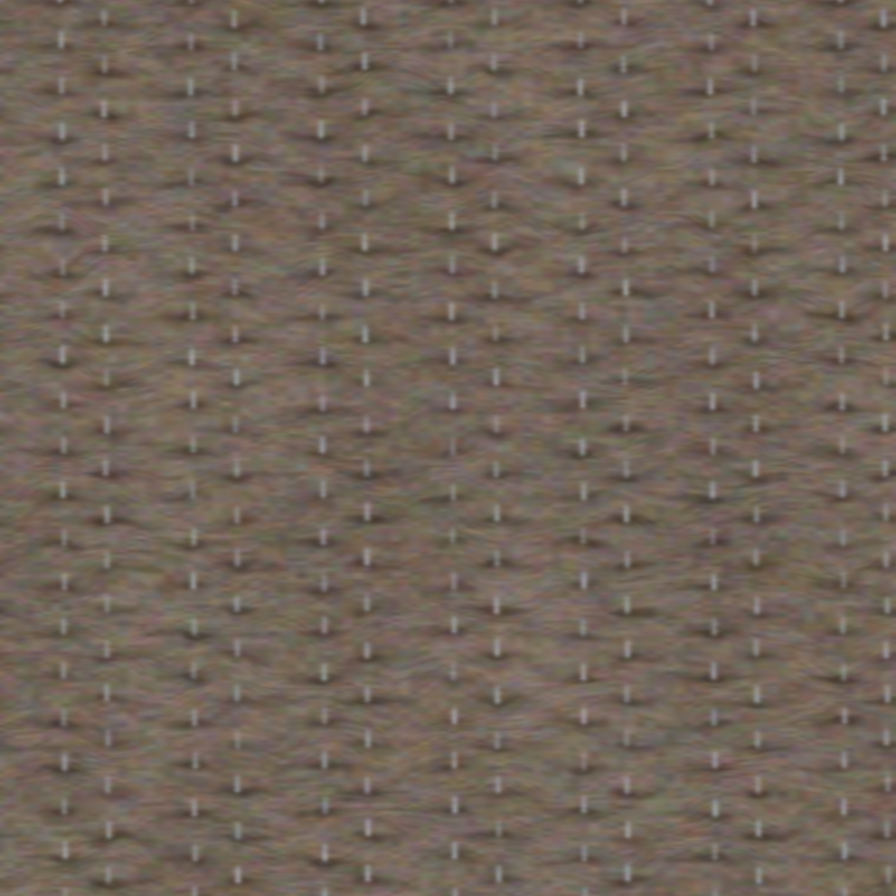
Write a Shadertoy shader that draws this texture.

```glsl
// Brown ribbed cloth with paired columns of short pale stitches.
// Each stitch pinches the weft into a tapered dark crease below it;
// stretched noise supplies the fibres, tint flecks and uneven wear.

const vec2 PERIOD = vec2(0.1450, 0.0503);      // stitch pair spacing, row spacing
const vec2 LEFT_STITCH = vec2(0.5055, 0.6030); // one stitch of a left column
const vec2 PAIR_OFFSET = vec2(0.0482, 0.02515);
const float LEAN = 0.005;                      // sideways drift of the columns

const vec3 CLOTH = vec3(0.468, 0.415, 0.370);
const vec3 CREASE = vec3(0.290, 0.240, 0.205);
const vec3 THREAD = vec3(0.630, 0.630, 0.640);

float hash(vec2 p) {
    vec3 q = fract(vec3(p.xyx) * 0.1031);
    q += dot(q, q.yzx + 33.33);
    return fract((q.x + q.y) * q.z);
}

// Smooth value noise, -1 to 1
float noise(vec2 p) {
    vec2 i = floor(p), f = fract(p);
    f = f * f * (3.0 - 2.0 * f);
    float low = mix(hash(i), hash(i + vec2(1, 0)), f.x);
    float high = mix(hash(i + vec2(0, 1)), hash(i + vec2(1, 1)), f.x);
    return 2.0 * mix(low, high, f.y) - 1.0;
}

float bell(vec2 d, vec2 radius) {
    d /= radius;
    return exp(-dot(d, d));
}

// Soft vertical dash
float dash(vec2 d, float halfLength, float halfWidth) {
    d.y -= clamp(d.y, -halfLength, halfLength);
    return bell(d, vec2(halfWidth));
}

// Fine horizontal fibres, bent gently by a slow warp
float fibres(vec2 p) {
    p.y += 0.008 * noise(p * vec2(16.0, 24.0) + 50.0);
    return 0.55 * noise(p * vec2(36.0, 150.0) + 100.0)
         + 0.55 * noise(p * vec2(95.0, 250.0) + 200.0);
}

// Independent red, green and blue flecks
vec3 flecks(vec2 p, vec2 frequency) {
    vec2 q = p * frequency;
    return vec3(noise(q + 300.0), noise(q + 500.0), noise(q + 700.0));
}

// Adds the nearest stitch of one column set; outward is -1 (left) or 1 (right)
// Returns crease darkness in x and thread brightness in y
vec2 stitch(vec2 p, vec2 origin, float outward) {
    vec2 cell = round((p - origin) / PERIOD);
    vec2 id = cell + 60.0 + 40.0 * outward;
    vec2 jitter = vec2(hash(id), hash(id + 17.3)) - 0.5;
    vec2 d = p - origin - cell * PERIOD - jitter * vec2(0.0018, 0.0040);

    // Thin crease, longer on the outer side of the pair
    vec2 c = d + vec2(0.0, 0.0085);
    float reach = c.x * outward > 0.0 ? 0.037 : 0.022;
    reach *= 0.7 + 0.6 * hash(id + 31.7);
    c.y += 0.0035 * noise(vec2(p.x * 45.0, id.y * 7.0 + id.x));
    float crease = 0.50 * bell(c, vec2(reach, 0.0052))
                 + 0.34 * bell(c, vec2(0.012, 0.0065))
                 + 0.24 * bell(c, vec2(0.042, 0.0115));
    crease *= 0.75 + 0.5 * hash(id + 47.1);

    float thread = dash(d, 0.0060, 0.0042) * (0.42 + 0.38 * hash(id + 71.9));
    thread *= 0.75 + 0.25 * smoothstep(0.010, -0.005, d.y);
    return vec2(crease, thread);
}

void mainImage(out vec4 fragColor, in vec2 fragCoord) {
    vec2 p = fragCoord / iResolution.xy;
    vec2 cloth = p + vec2(LEAN * (p.y - 0.5), 0.0);

    // Both stitch columns, staggered by half a row
    vec2 left = stitch(cloth, LEFT_STITCH, -1.0);
    vec2 right = stitch(cloth, LEFT_STITCH + PAIR_OFFSET, 1.0);
    float crease = min(left.x + right.x, 1.0);
    float thread = max(left.y, right.y);

    // Woven ground with slow patches of wear
    vec3 wear = vec3(0.016 * noise(p * 5.0 + 900.0) + 0.010 * noise(p * 13.0 + 950.0));
    vec3 tint = 0.034 * flecks(p, vec2(80.0, 140.0)) + 0.016 * flecks(p + 3.0, vec2(30.0, 60.0));
    vec3 ground = CLOTH + wear + 0.058 * fibres(p) + tint * vec3(1.0, 0.75, 1.1);

    // Keep some of the fibre grain within creases and threads
    vec3 grain = ground - CLOTH;
    vec3 color = mix(ground, CREASE + 0.5 * grain, 0.85 * crease);
    color = mix(color, THREAD + 0.6 * grain, thread);
    fragColor = vec4(color, 1.0);
}
```
